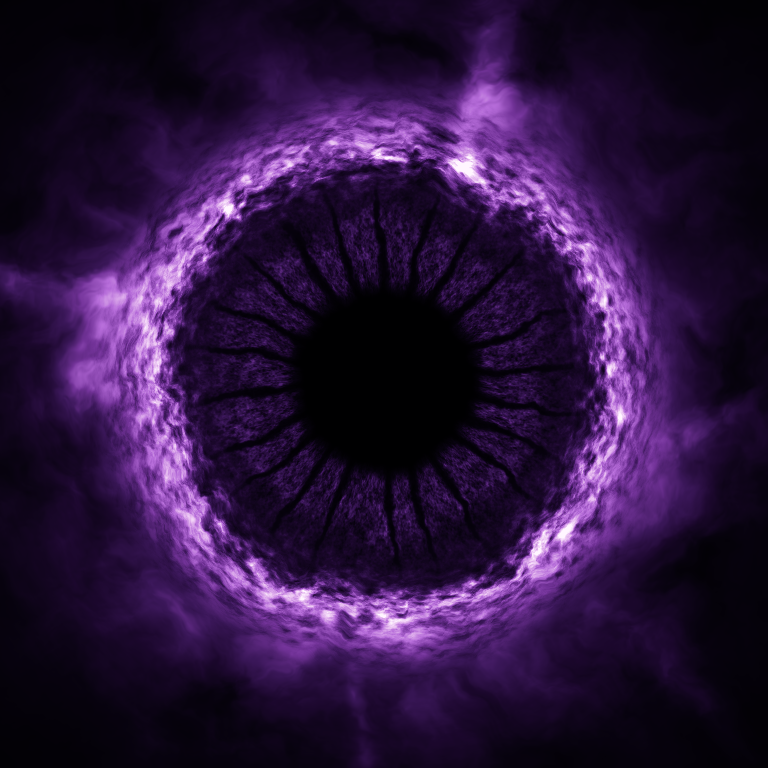
Write a Shadertoy shader that draws this background.

```glsl
// A violet ring of burning smoke around a dark iris with a black pupil.
// Polar fbm makes the ring streaks and iris fibres, warped Cartesian fbm the
// smoke; all parts add up to one heat value that a colour ramp turns to violet.

#define CENTER vec2(0.501, 0.505)
#define RING_RADIUS 0.299
#define PUPIL_RADIUS 0.122
#define HALO_REACH 0.185
#define HALO_HEAT 3.75
#define STREAK_CONTRAST 6.0
#define PETALS 22.0
#define SPARKS 64
#define TAU 6.2831853

float hash(vec2 p) {
    vec3 q = fract(vec3(p.xyx) * 0.1031);
    q += dot(q, q.yzx + 33.33);
    return fract((q.x + q.y) * q.z);
}

// Value noise that repeats along x, so polar patterns close without a seam.
float noise(vec2 p, float period) {
    vec2 i = floor(p), f = fract(p);
    f = f * f * (3.0 - 2.0 * f);
    float x0 = mod(i.x, period), x1 = mod(i.x + 1.0, period);
    return mix(mix(hash(vec2(x0, i.y)), hash(vec2(x1, i.y)), f.x),
               mix(hash(vec2(x0, i.y + 1.0)), hash(vec2(x1, i.y + 1.0)), f.x), f.y);
}

float fbm(vec2 p, float period) {
    float sum = 0.0, amp = 0.5;
    for (int i = 0; i < 5; i++) {
        sum += amp * noise(p, period);
        p = p * 2.0 + vec2(17.0, 31.0);
        period *= 2.0;
        amp *= 0.54;
    }
    return sum;
}

vec2 swirl(vec2 p) {
    return vec2(fbm(p + 40.0, 4096.0), fbm(p + 90.0, 4096.0)) - 0.5;
}

// Soft plume along the segment a-b.
float plume(vec2 p, vec2 a, vec2 b, float width) {
    vec2 ab = b - a;
    float t = clamp(dot(p - a, ab) / dot(ab, ab), 0.0, 1.0);
    float d = length(p - a - ab * t) / width;
    return exp(-d * d);
}

float plumes(vec2 p) {
    return 1.3 * plume(p, vec2(-0.02, 0.66), vec2(0.17, 0.65), 0.055)
         + 1.5 * plume(p, vec2(0.635, 0.86), vec2(0.65, 1.0), 0.04)
         + 0.5 * plume(p, vec2(0.88, 0.44), vec2(1.0, 0.47), 0.03)
         + 0.8 * plume(p, vec2(0.84, 0.16), vec2(0.98, 0.04), 0.03)
         + 1.1 * plume(p, vec2(0.465, 0.0), vec2(0.465, 0.13), 0.012)
         + 1.2 * plume(p, vec2(0.13, 0.48), vec2(0.15, 0.62), 0.05)
         + 1.3 * plume(p, vec2(0.53, 0.17), vec2(0.54, 0.20), 0.04);
}

// Fibrous petals split by dark, gently wavering grooves.
float irisHeat(float turn, float r) {
    float bend = fbm(vec2(turn * 24.0, r * 18.0), 24.0) - 0.5;
    float a = turn * PETALS + 0.5 * bend;
    float jitter = 0.5 * (hash(vec2(mod(floor(a), PETALS), 5.0)) - 0.5);
    float d = abs(fract(a) - 0.5 - jitter) / PETALS * TAU * r;
    float width = mix(0.009, 0.006, smoothstep(0.13, 0.21, r));
    float petal = smoothstep(0.001, width, d);
    float fibre = fbm(vec2(turn * 240.0 + 4.0 * bend, r * 110.0), 240.0);
    float grain = noise(vec2(turn * 600.0, r * 380.0), 600.0);
    float heat = max(0.5 + 2.9 * fibre + 1.2 * (grain - 0.4), 0.0) * mix(0.2, 1.0, petal);
    heat *= smoothstep(PUPIL_RADIUS - 0.014, PUPIL_RADIUS + 0.016, r + 0.02 * bend);
    return heat * mix(1.0, 0.4, smoothstep(0.185, 0.235, r + 0.06 * bend));
}

float sparkHeat(vec2 p) {
    float heat = 0.0;
    for (int i = 0; i < SPARKS; i++) {
        float k = float(i), h = hash(vec2(k, 3.0));
        float angle = TAU * (k + hash(vec2(k, 7.0))) / float(SPARKS);
        float radius = RING_RADIUS + 0.034 * (hash(vec2(k, 11.0)) - 0.5);
        vec2 d = p - radius * vec2(cos(angle), sin(angle));
        float size = mix(0.004, 0.013, h * h * h);
        heat += (0.7 + 1.3 * h) * exp(-dot(d, d) / (size * size));
    }
    vec2 brightest = p - vec2(0.105, 0.281);
    return heat + 2.0 * exp(-dot(brightest, brightest) / 0.0002);
}

vec3 violetRamp(float heat) {
    vec3 c = mix(vec3(0.0, 0.0, 0.004), vec3(0.03, 0.01, 0.06), clamp(heat, 0.0, 1.0));
    c = mix(c, vec3(0.11, 0.03, 0.18), clamp(heat - 1.0, 0.0, 1.0));
    c = mix(c, vec3(0.23, 0.09, 0.35), clamp(heat - 2.0, 0.0, 1.0));
    c = mix(c, vec3(0.45, 0.20, 0.60), clamp(heat - 3.0, 0.0, 1.0));
    c = mix(c, vec3(0.71, 0.42, 0.85), clamp(heat - 4.0, 0.0, 1.0));
    c = mix(c, vec3(0.90, 0.73, 0.94), clamp(heat - 5.0, 0.0, 1.0));
    return mix(c, vec3(1.0, 0.96, 1.0), clamp(heat - 6.0, 0.0, 1.0));
}

void mainImage(out vec4 fragColor, in vec2 fragCoord) {
    vec2 uv = fragCoord / iResolution.xy;
    vec2 p = uv - CENTER;
    float r = length(p);
    float turn = atan(p.y, p.x) / TAU + 0.5;
    vec2 warp = swirl(uv * 6.0);
    float smoke = fbm(uv * 11.0 + 2.0 * warp + 10.0, 4096.0);
    float streak = fbm(vec2(turn * 110.0 + 2.0 * smoke, r * 125.0 + 4.0 * smoke), 110.0);

    // Halo: steep inside the ring, smoky outside, with faint rays.
    float x = r - RING_RADIUS + 0.04 * (smoke - 0.5) + 0.02 * (streak - 0.5);
    float rays = noise(vec2(turn * 40.0, r * 3.0), 40.0);
    float outer = exp(-pow(max(x, 0.0) / HALO_REACH, 1.2));
    float halo = HALO_HEAT * outer * exp(min(x, 0.0) / 0.042);
    float drift = smoothstep(0.01, 0.13, x);
    halo *= mix(1.0, max(0.05 + 1.9 * smoke + 0.3 * (rays - 0.5), 0.1), drift);

    // Ring: tangential streaks with a faint gap near the top.
    float band = exp(-pow(x / (x > 0.0 ? 0.062 : 0.038), 2.0));
    float gap = plume(p, vec2(0.045, 0.25), vec2(0.068, 0.31), 0.022);
    float ring = band * (0.95 + STREAK_CONTRAST * (streak - 0.5) - 1.1 * gap);

    float heat = halo + ring + band * sparkHeat(p) * (0.4 + streak);
    heat += plumes(uv + 0.04 * warp) * smoke * smoke * 2.4;
    heat *= smoothstep(PUPIL_RADIUS, 0.23, r);
    heat += irisHeat(turn, r) * (1.0 - smoothstep(0.23, 0.28, r));
    fragColor = vec4(violetRamp(heat), 1.0);
}
```
